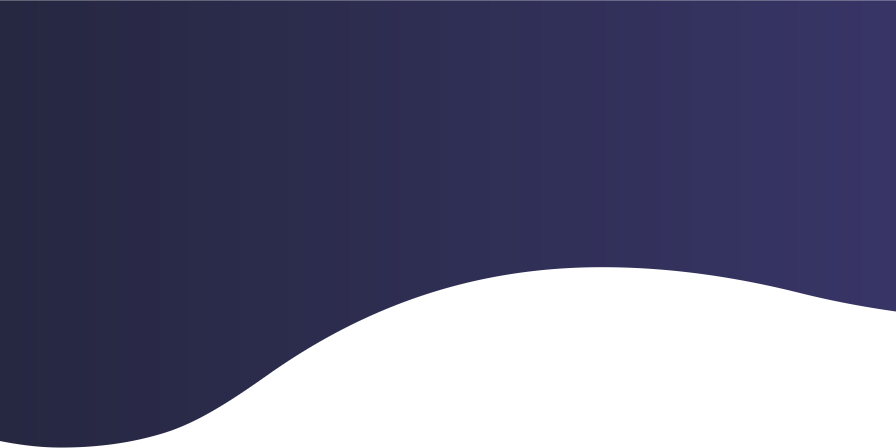
Write a WebGL 2 fragment shader that draws this background.

```glsl
#version 300 es
precision highp float;

uniform vec2 u_resolution;
out vec4 outColor;

const vec3 NAVY_LEFT = vec3(0.148, 0.153, 0.253);
const vec3 INDIGO_RIGHT = vec3(0.218, 0.208, 0.402);
const vec3 WAVE_WHITE = vec3(1.0);
const float TOP_LINE_HEIGHT = 0.0006;

// Wave knots: position x, height y, slope dy/dx
const int KNOT_COUNT = 7;
const vec3 KNOTS[KNOT_COUNT] = vec3[KNOT_COUNT](
    vec3(0.0, 0.0156, -0.40),
    vec3(0.0677, 0.001, 0.0),
    vec3(0.1836, 0.0339, 0.62),
    vec3(0.2995, 0.1641, 1.41),
    vec3(0.6719, 0.4036, 0.0),
    vec3(0.8919, 0.3464, -0.50),
    vec3(1.0, 0.3047, -0.28)
);

// Cubic Hermite segment between two knots
float hermite(vec3 a, vec3 b, float x) {
    float span = b.x - a.x;
    float t = clamp((x - a.x) / span, 0.0, 1.0);
    float s = 1.0 - t;
    float ease = t * t * (3.0 - 2.0 * t);
    return mix(a.y, b.y, ease) + span * t * s * (a.z * s - b.z * t);
}

float waveHeight(float x) {
    float height = KNOTS[0].y;
    for (int i = 0; i < KNOT_COUNT - 1; i++) {
        if (x >= KNOTS[i].x) height = hermite(KNOTS[i], KNOTS[i + 1], x);
    }
    return height;
}

void main() {
    vec2 uv = gl_FragCoord.xy / u_resolution;
    float pixel = 1.0 / u_resolution.y;

    // Horizontal gradient
    vec3 color = mix(NAVY_LEFT, INDIGO_RIGHT, uv.x);

    // Faint line along the top edge
    float topLine = clamp((uv.y + 0.5 * pixel - 1.0 + TOP_LINE_HEIGHT) / pixel, 0.0, 1.0);
    color = mix(color, WAVE_WHITE, topLine);

    // White wave with a smooth edge, one pixel wide across the curve
    float stepX = 0.5 / u_resolution.x;
    float rise = (waveHeight(uv.x + stepX) - waveHeight(uv.x - stepX)) / pixel;
    float depth = (waveHeight(uv.x) - uv.y) / (pixel * sqrt(1.0 + rise * rise));
    color = mix(color, WAVE_WHITE, clamp(depth + 0.5, 0.0, 1.0));

    outColor = vec4(color, 1.0);
}
```
